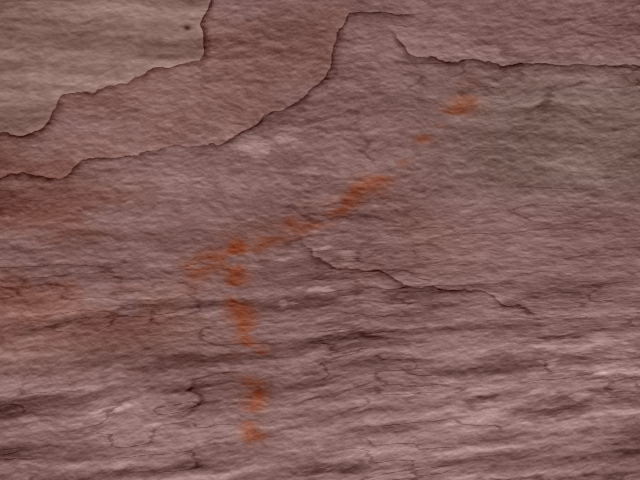
This texture is drawn by a WebGL 2 fragment shader. Its source:

```glsl
#version 300 es
precision highp float;

uniform vec2 u_resolution;
out vec4 fragColor;

float hash(vec2 cell) {
  uvec2 q = uvec2(ivec2(cell)) * uvec2(1597334673u, 3812015801u);
  uint n = (q.x ^ q.y) * 1597334673u;
  n = (n ^ (n >> 15u)) * 2246822519u;
  return float((n ^ (n >> 13u)) >> 8u) / 16777216.0;
}

float noise(vec2 p) {
  vec2 i = floor(p), f = fract(p);
  f = f * f * (3.0 - 2.0 * f);
  float low = mix(hash(i), hash(i + vec2(1, 0)), f.x);
  float high = mix(hash(i + vec2(0, 1)), hash(i + vec2(1, 1)), f.x);
  return mix(low, high, f.y);
}

// Layered noise centred on zero
float fbm(vec2 p) {
  float sum = 0.0, amp = 0.5;
  for (int i = 0; i < 4; i++) {
    sum += amp * (noise(p) - 0.5);
    p = p * 2.03 + vec2(17.3, 9.1);
    amp *= 0.55;
  }
  return sum;
}

float rise(float x, float start, float end) { return smoothstep(start, end, x); }

float span(float x, float start, float end, float soft) {
  return smoothstep(start - soft, start + soft, x) * (1.0 - smoothstep(end - soft, end + soft, x));
}

float blob(vec2 p, vec2 centre, vec2 radius) {
  vec2 d = (p - centre) / radius;
  return exp(-dot(d, d));
}

float segment(vec2 p, vec2 a, vec2 b) {
  vec2 ab = b - a;
  return length(p - a - ab * clamp(dot(p - a, ab) / dot(ab, ab), 0.0, 1.0));
}

// Distance above a ledge line given by its height at this column
float edgeDistance(float y, float height, float scale) {
  return (y - height) / length(vec2(dFdx(height) * scale, 1.0));
}

// Lit rim above the line, narrow shadow below it
float ledgeShade(float d, float width, float depth) {
  float shadow = smoothstep(0.0025, -0.001, d) * exp(min(d, 0.0) / width);
  float rim = smoothstep(0.0, 0.004, d) * exp(-max(d, 0.0) / 0.007);
  return 0.05 * rim - depth * shadow;
}

// Height of the weathered rock surface
float relief(vec2 p) {
  return fbm(p * vec2(32.0, 78.0)) + 0.55 * fbm(p * vec2(85.0, 150.0) + 31.0);
}

void main() {
  vec2 p = gl_FragCoord.xy / u_resolution.y;
  vec2 w = p + 0.032 * vec2(fbm(p * 17.0), fbm(p * 19.0 + 40.0));

  // Bedding rises to the right near the bottom
  float lower = 1.0 - smoothstep(0.15, 0.6, p.y);
  vec2 bed = vec2(p.x, p.y - p.x * 0.13 * lower + 0.03 * fbm(p * 5.0));

  // Ledge outlines
  float slab = 0.725 + 0.075 * rise(w.x, 0.06, 0.14) + 0.07 * rise(w.x, 0.14, 0.42)
             + 0.2 * rise(w.x, 0.41, 0.45);
  float shelf = 0.63 + 0.035 * rise(w.x, 0.11, 0.19) + 0.04 * rise(w.x, 0.2, 0.48)
              + 0.055 * rise(w.x, 0.47, 0.55) + 0.085 * rise(w.x, 0.58, 0.7)
              + 0.125 * rise(w.x, 0.68, 0.73);
  float brow = 0.935 - 0.06 * rise(w.x, 0.8, 0.88) - 0.012 * rise(w.x, 0.9, 1.15);
  float split = 0.525 - 0.085 * rise(w.x, 0.6, 0.7) - 0.045 * rise(w.x, 0.78, 0.88)
              - 0.05 * rise(w.x, 0.98, 1.14);
  float slabD = edgeDistance(w.y, slab, u_resolution.y);
  float shelfD = edgeDistance(w.y, shelf, u_resolution.y);
  float browD = edgeDistance(w.y, brow, u_resolution.y);
  float splitD = edgeDistance(w.y, split, u_resolution.y);
  float onSlab = smoothstep(-0.002, 0.002, slabD);
  float onShelf = smoothstep(-0.002, 0.002, shelfD) * (1.0 - rise(p.x, 0.7, 0.76));

  // Broad tone, bedding streaks and fine grain lit from above
  float broad = fbm(p * vec2(3.0, 4.5) + 7.0);
  float streaks = fbm(bed * vec2(5.0, 44.0) + 3.0);
  float grain = relief(bed) - relief(bed - vec2(0.0015, 0.0045));
  float right = smoothstep(0.8, 1.15, p.x) * span(p.y, 0.6, 0.84, 0.06);
  float tone = 0.15 * broad + streaks * (0.13 + 0.3 * lower + 0.15 * onSlab + 0.1 * right);
  tone += grain * (0.21 - 0.06 * onSlab) + 0.1 * fbm(bed * vec2(60.0, 95.0));

  // Scattered hairline cracks following the bedding
  float hair = 0.0;
  for (int i = 0; i < 2; i++) {
    float k = float(i);
    vec2 q = bed * vec2(6.0 + 5.0 * k, 27.0 + 22.0 * k) + 13.0 * k;
    float line = 1.0 - smoothstep(0.01, 0.07, abs(noise(q) + 0.25 * fbm(q * 3.0) - 0.5));
    hair += line * smoothstep(0.52, 0.75, noise(bed * vec2(7.0, 12.0) + 21.0 * k));
  }
  tone -= hair * (0.055 + 0.05 * lower + 0.05 * right) * (1.0 - 0.6 * onShelf);

  // Ledge shading with uneven depth
  float uneven = 0.65 + 0.7 * noise(p * 15.0 + 5.0);
  tone += ledgeShade(slabD, 0.008, 0.2 * uneven) * (1.0 - rise(p.x, 0.44, 0.47));
  tone += ledgeShade(shelfD, 0.008, 0.21 * uneven) * (1.0 - rise(p.x, 0.84, 0.88));
  tone += ledgeShade(browD, 0.009, 0.25 * uneven) * rise(p.x, 0.8, 0.84);
  tone += ledgeShade(splitD, 0.007, 0.17 * uneven) * span(p.x, 0.63, 1.13, 0.03);
  tone -= 0.3 * blob(p, vec2(0.39, 0.942), vec2(0.007, 0.005));

  // Pale mineral crust
  float crust = blob(p, vec2(0.63, 0.42), vec2(0.16, 0.12)) + 0.9 * blob(p, vec2(0.55, 0.66), vec2(0.12, 0.07))
              + 0.9 * blob(p, vec2(1.2, 0.22), vec2(0.3, 0.1)) + 0.8 * blob(p, vec2(0.24, 0.14), vec2(0.2, 0.06));
  tone += 0.17 * crust * smoothstep(0.04, 0.22, fbm(bed * vec2(15.0, 42.0) + 60.0));
  tone += 0.03 * lower * smoothstep(0.5, 1.1, p.x) - 0.03 * right;
  tone -= 0.07 * smoothstep(0.55, 1.0, length((p - vec2(0.667, 0.5)) * vec2(1.0, 1.1)));

  vec3 color = vec3(0.495, 0.368, 0.358) + tone * vec3(1.0, 0.99, 1.0);
  color += onSlab * vec3(0.012, 0.016, 0.0) + right * vec3(-0.025, 0.005, -0.012);

  // Warm iron wash over the left and the upper shelf
  float wash = 0.75 * blob(p, vec2(0.22, 0.36), vec2(0.23, 0.11)) + 0.75 * blob(p, vec2(0.12, 0.56), vec2(0.24, 0.08))
             + 0.6 * blob(p, vec2(0.0, 0.38), vec2(0.12, 0.12)) + 0.4 * onShelf * (1.0 - onSlab)
             + 0.35 * blob(p, vec2(0.83, 0.5), vec2(0.18, 0.1));
  wash *= smoothstep(-0.25, 0.15, fbm(p * vec2(8.0, 13.0) + 80.0));
  color += min(wash, 1.0) * vec3(-0.015, -0.068, -0.1);

  // Rust seeping along a slanted seam and down a run
  vec2 s = w + 0.04 * vec2(fbm(p * 8.0 + 15.0), fbm(p * 9.0 + 25.0));
  float seam = min(segment(s, vec2(0.4, 0.43), vec2(0.6, 0.525)),
               min(segment(s, vec2(0.6, 0.525), vec2(0.72, 0.57)), segment(s, vec2(0.72, 0.57), vec2(0.98, 0.8))));
  float run = segment(s, vec2(0.5, 0.48), vec2(0.53, 0.1));
  float rust = 0.75 * exp(-pow(seam / 0.024, 2.0)) + 0.9 * exp(-pow(run / 0.025, 2.0));
  rust *= smoothstep(-0.24, 0.13, fbm(bed * vec2(14.0, 32.0) + 90.0));
  color += min(rust, 1.0) * vec3(0.03, -0.105, -0.185);

  fragColor = vec4(clamp(color, 0.0, 1.0), 1.0);
}
```
